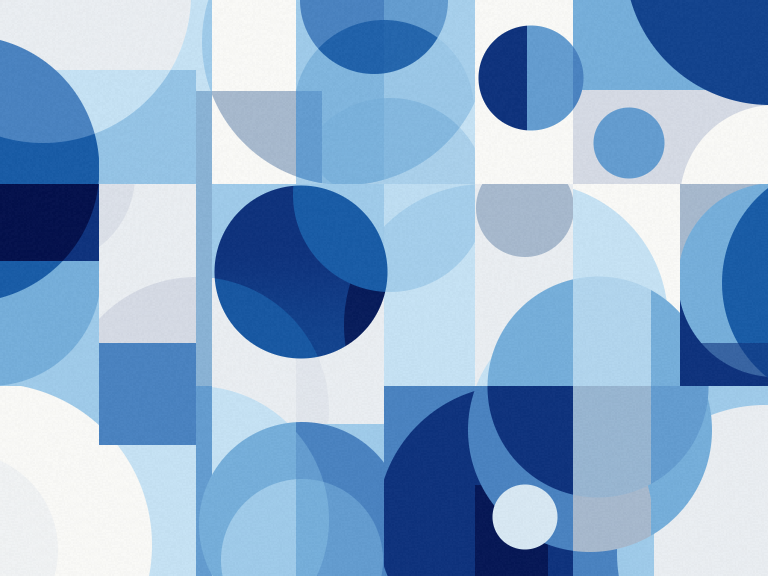
A Shadertoy shader for this background:

```glsl
// Overlapping discs and panels in blues, greys and whites on an uneven grid.
// Every shape is a soft distance mask; masks multiply where shapes overlap.
// The layout is 7.68 by 5.76 units, with y measured down from the top.

const float H = 5.76, END = 9.;
// Grid lines: columns from the left, rows from the top
const float C1 = .99, C2 = 1.96, C3 = 2.12, C4 = 2.96, C5 = 3.84;
const float C6 = 4.75, C7 = 5.73, C8 = 6.51, C9 = 6.8;
const float R1 = .91, R2 = 1.84, R3 = 3.43, R4 = 3.86;

const vec3 WHITE = vec3(.97,.97,.96), MIST = vec3(.91,.925,.94);
const vec3 GREY = vec3(.83,.85,.89), SLATE = vec3(.65,.72,.8);
const vec3 ICE = vec3(.77,.88,.95), SKY = vec3(.62,.79,.91);
const vec3 AZURE = vec3(.46,.68,.85), BLUE = vec3(.39,.61,.81);
const vec3 STEEL = vec3(.29,.51,.75), ROYAL = vec3(.1,.36,.65);
const vec3 NAVY = vec3(.06,.2,.49), INK = vec3(.02,.07,.3);

float cover(float d) { return clamp(.5 - d * iResolution.y / H, 0., 1.); }

float disc(vec2 p, float x, float y, float r) { return cover(length(p - vec2(x,y)) - r); }

float box(vec2 p, float x0, float y0, float x1, float y1) {
  vec2 d = max(vec2(x0,y0) - p, p - vec2(x1,y1));
  return cover(max(d.x, d.y));
}

void paint(inout vec3 c, vec3 ink, float mask) { c = mix(c, ink, mask); }

float hash(vec2 p) { return fract(sin(dot(p, vec2(127.1,311.7))) * 43758.5); }

// Pale and dark discs, stacked panels, narrow stripe
void leftSide(inout vec3 c, vec2 p) {
  float pale = disc(p,.43,-.05,1.48), dark = disc(p,-.34,1.69,1.334);
  paint(c, ICE, box(p,0.,0.,C3,R2));
  paint(c, mix(SKY,AZURE,.25), box(p,0.,.7,C2,R2));
  paint(c, mix(MIST,ICE,step(.7,p.y)), pale);
  paint(c, mix(ROYAL,STEEL,pale), dark * box(p,0.,0.,C1,R2));
  paint(c, mix(NAVY,INK,dark), box(p,0.,R2,C1,2.61));
  vec3 low = mix(mix(SKY,AZURE,disc(p,-.1,2.75,1.11)), ROYAL, dark);
  paint(c, low, box(p,0.,2.61,C1,R4));
  float panel = box(p,C1,R2,C2,R3);
  paint(c, MIST, panel);
  paint(c, GREY, panel * max(disc(p,.45,1.75,.9) * .7, disc(p,C2,4.1,1.33)));
  float base = box(p,0.,R4,C2,END);
  paint(c, mix(SKY,ICE,step(4.45,p.y)), base);
  paint(c, WHITE, base * disc(p,-.1,5.45,1.62));
  paint(c, MIST, disc(p,-.4,5.5,.98) * .6);
  paint(c, STEEL, box(p,C1,R3,C2,4.45));
  paint(c, mix(SLATE,AZURE,.6), box(p,C2,R1,C3,R4));
  paint(c, BLUE, box(p,C2,R4,C3,END));
}

// Wide ring of translucent discs over pale columns
void topMiddle(inout vec3 c, vec2 p, float lens) {
  float wide = disc(p,3.45,.42,1.43), small = disc(p,C5,1.1,.9);
  float top = box(p,C4,0.,C6,R2), right = step(C5,p.x);
  paint(c, WHITE, box(p,C3,0.,C4,R2));
  paint(c, SKY, wide * box(p,C2,0.,C3,R1));
  paint(c, SLATE, wide * box(p,C3,R1,C4,R2));
  paint(c, mix(ICE,SKY,(1. - right) * step(p.y,1.4)), top);
  paint(c, SKY, top * wide * .8);
  paint(c, AZURE, top * small * wide * mix(.75,.25,right));
  paint(c, AZURE, top * lens * mix(.35,.6,wide));
  paint(c, BLUE, wide * box(p,C4,R1,3.22,R2));
  vec3 cap = mix(mix(STEEL,BLUE,right), ROYAL, small * .85);
  paint(c, cap, disc(p,3.74,0.,.74));
}

// Dark disc cut by three arcs, and the pale column beside it
void centre(inout vec3 c, vec2 p, float lens) {
  float arc = disc(p,4.85,3.25,1.41), hill = disc(p,C2,4.1,1.33);
  float column = box(p,C5,R2,C6,R4);
  paint(c, SKY, box(p,C3,R2,C5,2.78));
  paint(c, GREY, hill * box(p,C4,2.78,3.3,4.24) * .4);
  paint(c, ICE, column);
  paint(c, SKY, column * lens * mix(.2,.85,arc));
  vec3 body = mix(NAVY, ROYAL, .4 * smoothstep(2.4,3.5,p.y));
  body = mix(body, INK, arc * .75);
  paint(c, mix(body,ROYAL,max(lens,hill * .85)), disc(p,3.01,2.72,.865));
}

// Nested arches crossed by a pale disc
void arches(inout vec3 c, vec2 p) {
  float pale = disc(p,1.95,5.2,1.34), right = step(C4,p.x);
  paint(c, SKY, box(p,C4,4.24,C5,END));
  paint(c, ICE, pale * box(p,C3,R4,C4,END));
  vec3 arch = mix(AZURE, mix(STEEL,BLUE,pale), right);
  paint(c, arch, box(p,C2,R4,C5,END) * disc(p,3.02,5.25,1.03));
  vec3 inner = mix(SKY, mix(BLUE,AZURE,pale), right);
  paint(c, inner, box(p,C3,R4,C5,END) * disc(p,3.02,5.6,.81));
}

// Split dot, grey panel, corner disc
void topRight(inout vec3 c, vec2 p) {
  paint(c, WHITE, box(p,C6,0.,C7,R2));
  paint(c, GREY, box(p,C7,0.,END,R2));
  paint(c, AZURE, box(p,C7,0.,END,.9));
  vec3 split = mix(BLUE, STEEL, step(C7,p.x));
  paint(c, mix(NAVY,split,step(5.27,p.x)), disc(p,5.31,.78,.525));
  paint(c, BLUE, disc(p,6.29,1.43,.355));
  paint(c, WHITE, disc(p,7.75,2.,.95) * box(p,C9,0.,END,R2));
  paint(c, mix(NAVY,ROYAL,.4), disc(p,7.7,-.4,1.45));
}

// Two large rings over panels, a dark disc, a pale one and a side panel
void lowerRight(inout vec3 c, vec2 p) {
  float ring = disc(p,5.98,3.87,1.105), drop = disc(p,5.9,4.3,1.22);
  float dark = disc(p,5.15,5.23,1.38), low = box(p,C5,R4,END,END);
  float mid = step(C7,p.x), far = step(C8,p.x);
  float upper = box(p,C7,R2,C9,R4), side = box(p,C9,R2,END,R4);
  paint(c, WHITE, upper);
  paint(c, ICE, upper * disc(p,5.3,3.2,1.38));
  paint(c, SLATE, disc(p,5.25,2.08,.49) * box(p,C6,R2,C7,R4));
  paint(c, ICE, drop * box(p,C6,R2,C7,R4));
  paint(c, mix(AZURE,ICE,(mid - far) * .75), ring);
  paint(c, mix(STEEL,SKY,mid), low);
  paint(c, mix(NAVY,STEEL,mid), low * dark * (1. - far));
  paint(c, INK, box(p,C6,4.85,5.48,END) * .8);
  paint(c, mix(SKY,MIST,step(6.54,p.x)), disc(p,7.65,5.53,1.48));
  vec3 bowl = mix(STEEL, mix(AZURE,SLATE,dark), mid);
  paint(c, mix(bowl,AZURE,far), low * drop);
  vec3 core = mix(NAVY, mix(SLATE,AZURE,.3), mid);
  paint(c, mix(core,BLUE,far), low * ring);
  paint(c, mix(ICE,MIST,.5), disc(p,5.25,5.17,.325));
  paint(c, mix(SLATE,NAVY,step(2.78,p.y)), side);
  paint(c, AZURE, side * disc(p,7.75,2.8,.97));
  paint(c, ROYAL, side * disc(p,8.43,2.83,1.21));
  paint(c, NAVY, side * step(R3,p.y) * .6);
}

void mainImage(out vec4 fragColor, in vec2 fragCoord) {
  vec2 p = fragCoord / iResolution.xy * vec2(7.68,H);
  p.y = H - p.y;
  float lens = disc(p,3.9,1.95,.97);
  vec3 c = MIST;
  leftSide(c, p);
  topMiddle(c, p, lens);
  centre(c, p, lens);
  arches(c, p);
  topRight(c, p);
  lowerRight(c, p);
  c += .02 * (hash(floor(p * 66.)) - .5); // paper grain
  fragColor = vec4(c, 1.);
}
```
